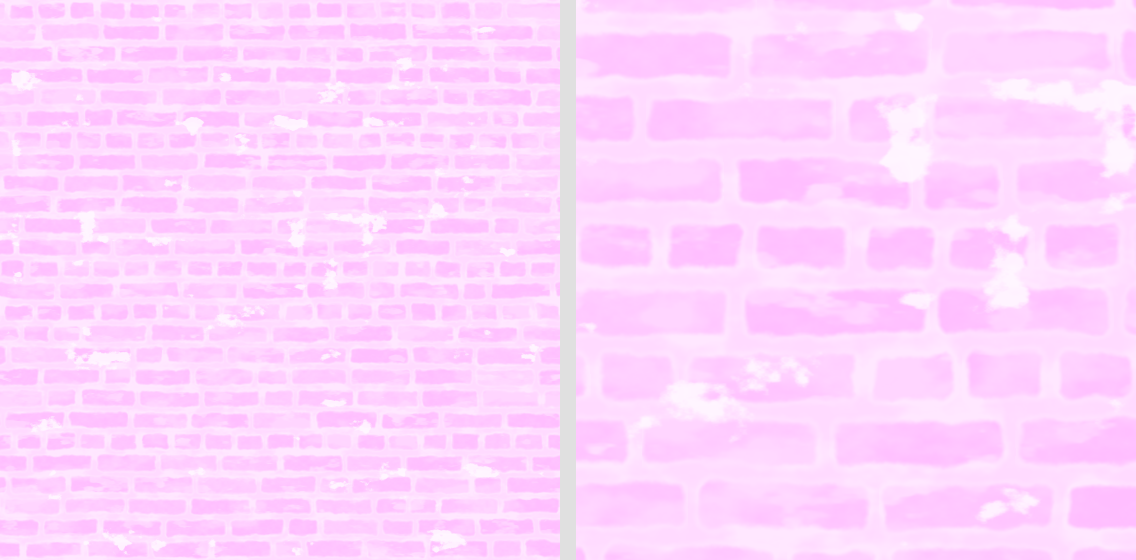
Left, the full canvas; right, a detail of the centre.
Reproduce this texture procedurally as a WebGL 1 fragment shader.

```glsl
precision highp float;

uniform vec2 u_resolution;

// Layout: each row is measured in half-brick units
const float ROWS = 26.0;
const float UNITS = 18.0;
const vec2 MORTAR_WIDTH = vec2(0.0115, 0.0120);
const float CORNER_RADIUS = 0.0045;
const float JOINT_JITTER = 0.16;
const float HEIGHT_JITTER = 0.0016;
const float SINGLE_HALVES_CHANCE = 0.75;
const float LONG_IN_HEADER_CHANCE = 0.12;

// Wear
const float WANDER = 0.008;
const float RAGGEDNESS = 0.0065;
const float EDGE_SOFTNESS = 0.0018;
const float RIM_WIDTH = 0.0035;

// Colours
const vec3 BRICK_DEEP = vec3(1.0, 0.745, 1.0);
const vec3 BRICK_PALE = vec3(1.0, 0.835, 1.0);
const vec3 MORTAR = vec3(1.0, 0.855, 1.0);
const vec3 MORTAR_LIGHT = vec3(1.0, 0.905, 1.0);
const vec3 CHIP = vec3(1.0, 0.975, 1.0);

float hash(vec2 p) {
  vec3 q = fract(p.xyx * 0.1031);
  q += dot(q, q.yzx + 33.33);
  return fract((q.x + q.y) * q.z);
}

// Value noise that wraps after the given number of cells
float noise(vec2 p, vec2 cells) {
  vec2 i = floor(p);
  vec2 f = fract(p);
  f = f * f * (3.0 - 2.0 * f);
  vec2 a = mod(i, cells);
  vec2 b = mod(i + 1.0, cells);
  return mix(mix(hash(a), hash(vec2(b.x, a.y)), f.x),
             mix(hash(vec2(a.x, b.y)), hash(b), f.x), f.y);
}

float fbm(vec2 uv, vec2 cells) {
  float sum = 0.0;
  float weight = 0.5;
  for (int octave = 0; octave < 4; octave++) {
    sum += weight * noise(uv * cells, cells);
    cells *= 2.0;
    weight *= 0.5;
  }
  return sum / 0.9375;
}

bool isHeaderRow(float row) {
  return mod(row - 2.0 * step(13.5, row), 6.0) < 0.5;
}

// Start and length, in units, of the brick that covers a unit
vec2 brickSpan(float unit, float row) {
  float pairStart = 2.0 * floor(unit * 0.5);
  if (isHeaderRow(row)) {
    bool isLong = hash(vec2(pairStart + 50.0, row)) < LONG_IN_HEADER_CHANCE;
    return isLong ? vec2(pairStart, 2.0) : vec2(unit, 1.0);
  }
  if (hash(vec2(row, 71.0)) > SINGLE_HALVES_CHANCE) return vec2(pairStart, 2.0);

  // Two single halves; the bricks between them shift by one unit
  float first = 2.0 * floor(5.0 * hash(vec2(row, 83.0)));
  float second = first + 1.0 + 2.0 * floor(4.0 * hash(vec2(row, 97.0)));
  if (unit == first || unit == second) return vec2(unit, 1.0);
  float shift = (unit > first && unit < second) ? 1.0 : 0.0;
  return vec2(2.0 * floor((unit - shift) * 0.5) + shift, 2.0);
}

float jointPosition(float joint, float row) {
  return joint + JOINT_JITTER * (hash(vec2(mod(joint, UNITS) + 130.0, row)) - 0.5);
}

float roundedBox(vec2 p, vec2 halfSize, float radius) {
  vec2 q = abs(p) - halfSize + radius;
  return length(max(q, 0.0)) + min(max(q.x, q.y), 0.0) - radius;
}

void main() {
  vec2 uv = gl_FragCoord.xy / u_resolution;
  float pixel = 1.0 / min(u_resolution.x, u_resolution.y);

  // Brick layout
  vec2 p = uv + WANDER * (vec2(fbm(uv, vec2(12.0)), fbm(uv + 0.37, vec2(12.0))) - 0.5);
  float y = (1.0 - p.y) * ROWS;
  float row = mod(floor(y), ROWS);
  float x = mod((p.x + hash(vec2(row, 19.0))) * UNITS, UNITS);
  vec2 span = brickSpan(floor(x), row);
  float left = jointPosition(span.x, row);
  float right = jointPosition(span.x + span.y, row);
  vec2 id = vec2(span.x, row);

  // Ragged brick shape
  vec2 local = vec2((x - 0.5 * (left + right)) / UNITS, (fract(y) - 0.5) / ROWS);
  vec2 halfSize = 0.5 * (vec2((right - left) / UNITS, 1.0 / ROWS) - MORTAR_WIDTH);
  halfSize.y -= HEIGHT_JITTER * hash(id + 211.0);
  float edge = roundedBox(local, halfSize, CORNER_RADIUS);
  edge += RAGGEDNESS * (fbm(uv, vec2(70.0)) - 0.5);
  float soft = EDGE_SOFTNESS + 0.5 * pixel;
  float brickMask = 1.0 - smoothstep(-soft, soft, edge);

  // Brick tone, pale patches and scuffs
  float grain = fbm(uv + 0.13, vec2(110.0, 150.0)) - 0.5;
  float tone = hash(id + 307.0);
  float patches = smoothstep(0.50, 0.75, fbm(uv + 0.61, vec2(18.0, 34.0)));
  float scuff = smoothstep(0.60, 0.74, fbm(uv + 0.29, vec2(26.0, 60.0)));
  float fade = 0.08 + 0.6 * tone * tone + 0.6 * patches + 0.5 * grain;
  vec3 brick = mix(BRICK_DEEP, BRICK_PALE, clamp(fade, 0.0, 1.0));

  // Mottled mortar with a lighter rim around each brick
  float mottle = smoothstep(0.42, 0.75, fbm(uv + 0.83, vec2(30.0, 44.0)));
  float rim = 1.0 - smoothstep(0.0, RIM_WIDTH, abs(edge - soft));
  vec3 mortar = mix(MORTAR, MORTAR_LIGHT, clamp(mottle + 0.35 * rim + 0.5 * grain, 0.0, 1.0));

  // Rare white chips
  float chip = smoothstep(0.73, 0.80, fbm(uv + 0.47, vec2(16.0, 24.0)) + 0.15 * grain);

  vec3 color = mix(mortar, brick, brickMask * (1.0 - 0.7 * scuff));
  gl_FragColor = vec4(mix(color, CHIP, 0.85 * chip), 1.0);
}
```
